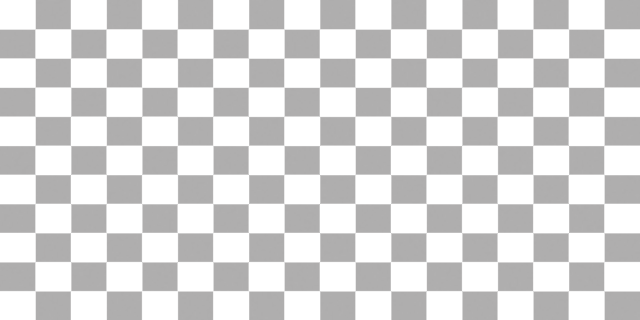
This pattern is drawn by a Shadertoy shader. Its source:

```glsl
#define GRID vec2(18.0, 11.0)       // squares across and down
#define ROW_SHIFT 0.0012            // downward shift of the row edges, in heights
#define EDGE_WIDTH 0.0039           // softness of the square edges, in heights
#define EDGE_BIAS 0.3               // coverage of grey on the edge itself
#define GRAIN_CELLS 128.0           // grain cells per canvas height
#define GRAIN_AMOUNT 0.006
#define LIGHT vec3(1.0)
#define GREY vec3(0.686, 0.682, 0.682)

float hash21(vec2 p) {
    vec3 q = fract(p.xyx * 0.1031);
    q += dot(q, q.yzx + 33.33);
    return fract((q.x + q.y) * q.z);
}

// Smooth value noise in 0..1
float valueNoise(vec2 p) {
    vec2 cell = floor(p), f = fract(p);
    f = f * f * (3.0 - 2.0 * f);
    float low = mix(hash21(cell), hash21(cell + vec2(1, 0)), f.x);
    float high = mix(hash21(cell + vec2(0, 1)), hash21(cell + vec2(1, 1)), f.x);
    return mix(low, high, f.y);
}

// Signed distance to the checker edges in canvas heights, positive on grey
float checkerDistance(vec2 uv, float aspect) {
    vec2 grid = uv * GRID;
    vec2 square = clamp(floor(grid), vec2(0.0), GRID - 1.0);
    // Only edges inside the canvas count, so the border stays crisp
    vec2 nearestEdge = clamp(round(grid), vec2(1.0), GRID - 1.0);
    vec2 gap = abs(grid - nearestEdge) / GRID * vec2(aspect, 1.0);
    float greySide = mod(square.x + square.y, 2.0) * 2.0 - 1.0;
    return min(gap.x, gap.y) * greySide;
}

void mainImage(out vec4 fragColor, in vec2 fragCoord) {
    // Rows run downward from the top left
    vec2 uv = fragCoord / iResolution.xy;
    uv.y = 1.0 - uv.y - ROW_SHIFT;
    float aspect = iResolution.x / iResolution.y;

    // Soft edges that fade mainly into the grey squares
    float softness = max(EDGE_WIDTH, 1.0 / iResolution.y);
    float coverage = clamp(checkerDistance(uv, aspect) / softness + EDGE_BIAS, 0.0, 1.0);

    // Faint grain in the grey
    float grain = valueNoise(uv * vec2(aspect, 1.0) * GRAIN_CELLS) - 0.5;
    vec3 color = mix(LIGHT, GREY + grain * GRAIN_AMOUNT, coverage);
    fragColor = vec4(color, 1.0);
}
```
